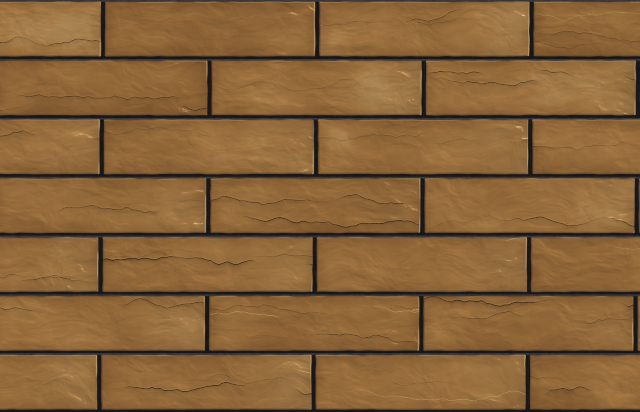
A Shadertoy shader for this texture:

```glsl
#define BRICK vec2(0.5200, 0.1429)
#define JOINT 0.0102
#define FIRST_JOINT 0.250
#define ROW_DRIFT 0.0015
#define RELIEF 0.62
#define LEDGES 3
#define OCHRE vec3(0.625, 0.455, 0.255)
#define UMBER vec3(0.525, 0.365, 0.195)
#define PALE vec3(0.680, 0.560, 0.380)
#define RIM vec3(0.360, 0.270, 0.200)
#define SHADOW vec3(0.100, 0.090, 0.090)
#define SLATE vec3(0.230, 0.215, 0.220)

float hash(vec2 p) {
    vec3 q = fract(p.xyx * 0.1031);
    q += dot(q, q.yzx + 33.33);
    return fract((q.x + q.y) * q.z);
}

float noise(vec2 p) {
    vec2 i = floor(p), f = fract(p);
    f = f * f * (3.0 - 2.0 * f);
    return mix(mix(hash(i), hash(i + vec2(1, 0)), f.x),
               mix(hash(i + vec2(0, 1)), hash(i + vec2(1, 1)), f.x), f.y);
}

float fbm(vec2 p) {
    float sum = 0.0, amp = 0.5;
    for (int i = 0; i < 4; i++) {
        sum += amp * noise(p);
        p = mat2(1.6, 1.1, -1.1, 1.6) * p + 7.3;
        amp *= 0.5;
    }
    return sum;
}

// Split-stone surface height, stretched along the brick
float relief(vec2 p) {
    vec2 warp = vec2(fbm(p * 9.0), fbm(p * 9.0 + 40.0));
    return fbm(p * vec2(17.0, 34.0) + 2.5 * warp);
}

float roundBox(vec2 p, vec2 halfSize, float radius) {
    vec2 q = abs(p) - halfSize + radius;
    return length(max(q, 0.0)) + min(max(q.x, q.y), 0.0) - radius;
}

// Wavy cleft lines: x is the dark crack, y the lit lip beside it
vec2 ledges(vec2 c, float seed, float pixel) {
    vec2 lines = vec2(0.0);
    float width = max(0.0011, 0.5 * pixel);
    for (int i = 0; i < LEDGES; i++) {
        vec2 id = vec2(seed * 91.0 + 3.0, float(i) * 17.0 + 5.0);
        float level = (hash(id) - 0.5) * 0.8 * BRICK.y;
        float wave = (fbm(vec2(c.x * 13.0, 0.0) + id) - 0.47) * 0.055;
        float d = c.y - level - wave;
        float strength = pow(hash(id + 9.0), 2.0);
        strength *= smoothstep(0.38, 0.68, noise(vec2(c.x * 8.0, 3.0) + id));
        float dark = exp(-d * d / (width * width));
        float above = d - 2.0 * width;
        float lip = exp(-above * above / (width * width));
        float shade = exp(-abs(d) * 140.0) * step(d, 0.0);
        float litLine = step(0.72, hash(id + 21.0));
        lines += strength * vec2((dark + 0.45 * shade) * (1.0 - litLine),
                                 mix(0.4 * lip, dark, litLine));
    }
    return lines;
}

void mainImage(out vec4 fragColor, in vec2 fragCoord) {
    float pixel = 1.0 / iResolution.y;
    vec2 p = fragCoord * pixel;

    // Running bond, rows counted from the top
    float rowPos = (1.0 - p.y + 0.001) / BRICK.y;
    float row = floor(rowPos);
    float shift = FIRST_JOINT + 0.5 * BRICK.x * mod(row, 2.0) - ROW_DRIFT * row;
    float colPos = (p.x - shift) / BRICK.x;
    vec2 cell = vec2(floor(colPos), row) + 11.0;
    vec2 c = vec2(fract(colPos) - 0.5, 0.5 - fract(rowPos)) * BRICK;
    vec2 halfSize = 0.5 * (BRICK - JOINT);
    float seed = hash(cell * 3.7);
    vec2 s = c + vec2(seed, hash(cell + 50.0)) * 20.0 + 5.0;

    float d = roundBox(c, halfSize, 0.003) + (noise(s * 45.0) - 0.5) * 0.0016;
    float side = c.x / halfSize.x;

    // Fired glaze: cloudy tone, browner towards the edges
    float tone = 0.62 + 1.3 * (fbm(s * vec2(8.0, 11.0)) - 0.47);
    tone += 0.45 * (seed - 0.5) + 0.25 * (fbm(s * 60.0) - 0.47);
    tone -= 0.45 * smoothstep(-0.035, 0.0, d);
    vec3 brick = mix(UMBER, OCHRE, clamp(tone, -0.3, 1.1));
    float sheen = smoothstep(0.2, 1.0, side) * fbm(s * vec2(13.0, 18.0) + 3.0);
    brick = mix(brick, PALE, 0.4 * smoothstep(0.85, 1.3, tone) + 0.55 * sheen * seed);

    // Relief lit from the upper right, with glints on the glossy end
    float slope = relief(s) - relief(s + vec2(0.0022, 0.0034));
    brick *= 1.0 + RELIEF * slope;
    float glossy = smoothstep(0.55, 0.95, side) + 0.25 * smoothstep(-0.8, -1.0, side);
    brick += 0.32 * glossy * smoothstep(0.07, 0.2, slope) * vec3(1.0, 0.97, 0.9);
    vec2 cleft = ledges(c, seed, pixel);
    brick *= 1.0 - 0.5 * min(cleft.x, 1.0);
    brick = mix(brick, PALE * 1.1, 0.6 * min(cleft.y, 1.0));

    // Worn rims: bright on the top and right, dark elsewhere
    float rim = smoothstep(-0.0055, -0.001, d);
    float lit = max(smoothstep(-0.006, -0.002, c.x - halfSize.x),
                    0.5 * smoothstep(-0.006, -0.002, c.y - halfSize.y));
    float patches = smoothstep(0.3, 0.65, noise(s * 22.0 + 8.0));
    brick = mix(brick, RIM, 0.6 * rim * (1.0 - lit));
    brick = mix(brick, PALE * 1.15, 0.75 * rim * lit * patches);

    // Recessed joints: grey mortar on the sill, shadow under the brick
    float rise = c.y - halfSize.y;
    float sill = smoothstep(-0.002, 0.001, rise)
               * (1.0 - smoothstep(0.003, 0.5 * JOINT, rise));
    vec3 mortar = mix(SHADOW, SLATE, sill) * (0.9 + 0.2 * noise(p * 150.0));

    float cover = smoothstep(0.75 * pixel, -0.75 * pixel, d);
    fragColor = vec4(clamp(mix(mortar, brick, cover), 0.0, 1.0), 1.0);
}
```
